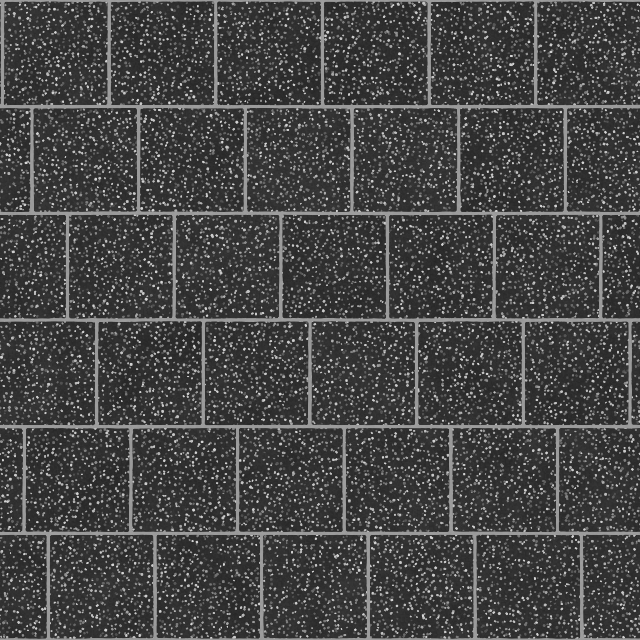
Write a WebGL 2 fragment shader that draws this texture.

```glsl
#version 300 es
precision highp float;

#define TILES 6.0
#define HALF_JOINT 0.0155
#define EDGE_WEAR 0.007
#define CORNER 0.018
#define CHIP_CELLS 23.0
#define CHIP_RADIUS 0.0128
#define CHIP_CHANCE 0.86
#define STONE_GREY 0.186
#define JOINT_GREY 0.61

uniform vec2 u_resolution;
out vec4 outColor;

// Horizontal shift of each course, from the bottom up
const float courseShift[6] = float[6](0.453, 0.227, 0.906, 0.633, 0.300, 0.023);

float hash(vec2 p) {
    vec3 q = fract(vec3(p.xyx) * 0.1031);
    q += dot(q, q.yzx + 33.33);
    return fract((q.x + q.y) * q.z);
}

vec2 hash2(vec2 p) {
    return vec2(hash(p), hash(p + vec2(57.3, 19.7)));
}

float noise(vec2 p) {
    vec2 cell = floor(p);
    vec2 f = fract(p);
    f = f * f * (3.0 - 2.0 * f);
    return mix(mix(hash(cell), hash(cell + vec2(1, 0)), f.x),
               mix(hash(cell + vec2(0, 1)), hash(cell + vec2(1, 1)), f.x), f.y);
}

float roundedBox(vec2 p, vec2 halfSize, float radius) {
    vec2 d = abs(p) - halfSize + radius;
    return length(max(d, 0.0)) + min(max(d.x, d.y), 0.0) - radius;
}

// Lays pale stone chips of varied size, shape and brightness over the base
float addChips(float grey, vec2 local, vec2 seed, float pixel) {
    vec2 p = local * CHIP_CELLS;
    vec2 home = floor(p);
    for (int y = -1; y <= 1; y++) {
        for (int x = -1; x <= 1; x++) {
            vec2 cell = home + vec2(x, y);
            vec2 key = cell + seed;
            if (hash(key + 3.1) > CHIP_CHANCE) continue;
            vec2 d = (p - cell - hash2(key + 11.7)) / CHIP_CELLS;
            float angle = 6.2832 * hash(key + 23.9);
            float c = cos(angle), s = sin(angle);
            d = mat2(c, s, -s, c) * d;
            d.x *= mix(1.0, 1.4, hash(key + 31.3));
            float radius = CHIP_RADIUS * mix(0.65, 1.1, hash(key + 41.5));
            // Blend of round and square distances gives blunt facets
            float dist = mix(length(d), max(abs(d.x), abs(d.y)), 0.4) - radius;
            float cover = 1.0 - smoothstep(-0.6 * pixel, 0.6 * pixel, dist);
            float brightness = mix(0.30, 0.84, pow(hash(key + 53.1), 1.15));
            grey = mix(grey, max(grey, brightness), cover);
        }
    }
    return grey;
}

void main() {
    vec2 grid = gl_FragCoord.xy / u_resolution * TILES;
    float pixel = TILES / min(u_resolution.x, u_resolution.y);

    // Staggered courses, wrapping around horizontally
    float row = floor(grid.y);
    vec2 shifted = vec2(grid.x - courseShift[int(mod(row, 6.0))], grid.y);
    vec2 local = fract(shifted);
    vec2 tile = vec2(mod(floor(shifted.x), TILES), row);
    vec2 seed = tile * 71.0 + 131.0;

    // Slightly skewed tile with worn edges
    vec2 centred = local - 0.5;
    vec2 skew = (hash2(seed + 5.0) - 0.5) * 0.010;
    vec2 shape = centred + skew * centred.yx;
    float wear = noise(local * 9.0 + seed) * 0.6 + noise(local * 34.0 + seed) * 0.4;
    float edge = roundedBox(shape, vec2(0.5 - HALF_JOINT), CORNER);
    edge += (wear - 0.5) * EDGE_WEAR;
    float stoneMask = 1.0 - smoothstep(-0.5 * pixel, 0.5 * pixel, edge);

    // Dark stone: tile tone, soft clouds and fine grain
    float stone = STONE_GREY + (hash(seed + 9.0) - 0.5) * 0.014;
    float cloud = noise(local * 4.0 + seed) * 0.6 + noise(local * 11.0 + seed) * 0.4;
    stone += (cloud - 0.5) * 0.045;
    stone += (noise(local * 80.0 + seed) - 0.5) * 0.035;
    stone = addChips(stone, local, seed, pixel);

    // Plain joint with faint mottling
    float joint = JOINT_GREY + (noise(grid * 40.0) - 0.5) * 0.025;
    outColor = vec4(vec3(mix(joint, stone, stoneMask)), 1.0);
}
```
